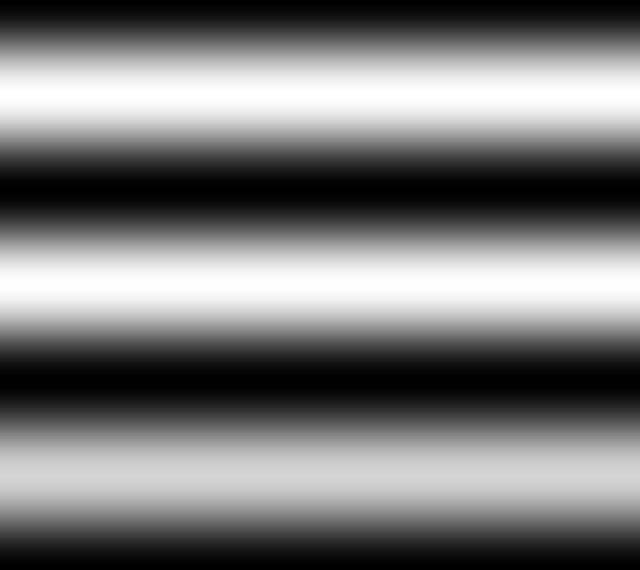
Reproduce this background procedurally as a Shadertoy shader.

```glsl
// Three soft horizontal bands, each rising from black to a bright crest
// and falling back along a raised cosine. The lowest band is dimmer.
// Every band is black at its borders, so the tile wraps without a seam.

const float BAND_COUNT = 3.0;
const float TAU = 6.2831853;
const vec3 SHADOW = vec3(0.0);
const vec3 CREST = vec3(1.0);
const float FULL_LEVEL = 1.0;
const float DIM_LEVEL = 0.83;

// Smooth swell over one band: 0 at both borders, 1 in the middle
float swell(float phase) {
    return 0.5 - 0.5 * cos(TAU * phase);
}

// Peak brightness of a band, counted upward from the bottom
float bandLevel(float band, float dimLevel, float fullLevel) {
    return mix(dimLevel, fullLevel, step(0.5, band));
}

void mainImage(out vec4 fragColor, in vec2 fragCoord) {
    // Split the canvas height into whole bands
    float height = fract(fragCoord.y / iResolution.y) * BAND_COUNT;
    float band = floor(height);
    float phase = fract(height);

    // Shade the band by its swell and its own peak
    float light = swell(phase) * bandLevel(band, DIM_LEVEL, FULL_LEVEL);
    fragColor = vec4(mix(SHADOW, CREST, light), 1.0);
}
```
